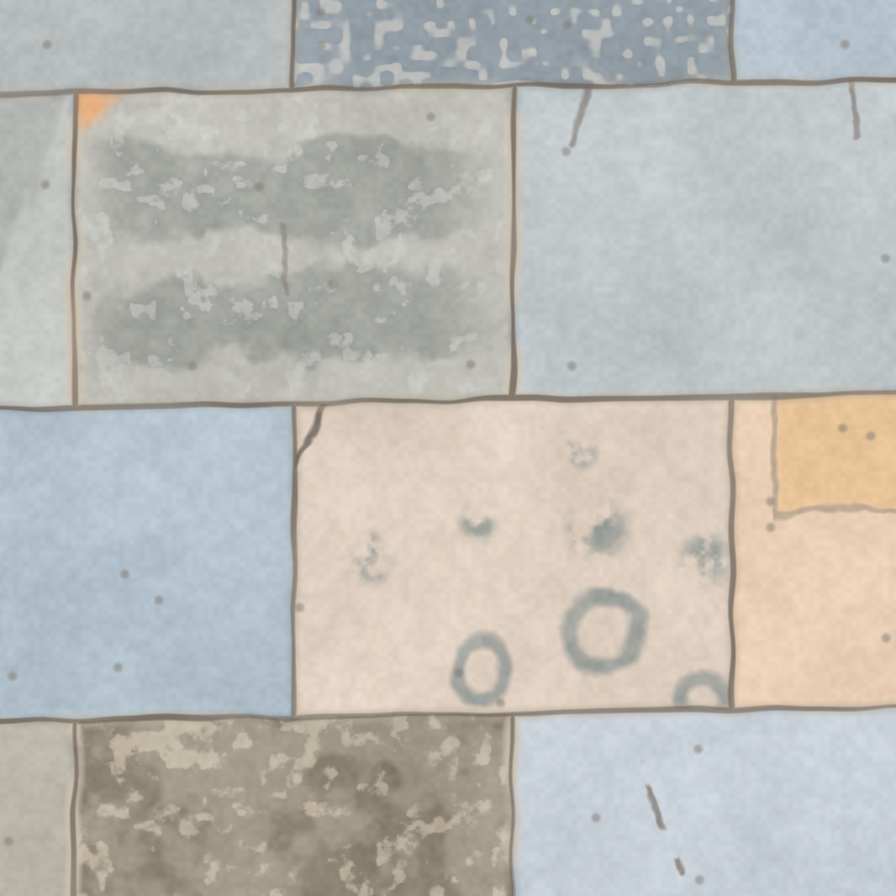
This texture is drawn by a three.js fragment shader. Its source:

```glsl
// Weathered stone slabs laid in a running bond, seen close up, with thin dark joints.
// Each slab takes a base colour by row and column; layered value noise, soft rings,
// patches and hairline cracks add the wear, all measured in canvas or slab units.
varying vec2 vUv;

const vec2 SLAB = vec2(0.4885, 0.35);     // slab size on the canvas
const vec2 ORIGIN = vec2(0.328, 0.203);   // lower left corner of slab (0, 0)
const float TILT = 0.0165;                // slope of the courses
const float JOINT = 0.0022;               // half width of a joint
const float RIM = 0.013;                  // reach of mortar over the edges
const float GRAIN = 0.035;
const float CLOUD = 0.09;

const vec3 JOINT_COLOR = vec3(0.45, 0.41, 0.37);
const vec3 MORTAR = vec3(0.86, 0.81, 0.73);
const vec3 LICHEN = vec3(0.56, 0.59, 0.58);
const vec3 CRACK = vec3(0.50, 0.47, 0.44);
const vec3 RUST = vec3(0.91, 0.68, 0.49);
const vec3 OCHRE = vec3(0.89, 0.74, 0.56);
const vec3 PATCH = vec3(0.60, 0.61, 0.59);
const vec3 PALE = vec3(0.79, 0.79, 0.77);
const vec3 SOIL = vec3(0.49, 0.45, 0.39);

float hash(vec2 p) {
  vec3 h = fract(p.xyx * 0.1031);
  h += dot(h, h.yzx + 33.33);
  return fract((h.x + h.y) * h.z);
}
float noise(vec2 p) {
  vec2 i = floor(p), f = fract(p);
  f = f * f * (3.0 - 2.0 * f);
  return mix(mix(hash(i), hash(i + vec2(1, 0)), f.x),
             mix(hash(i + vec2(0, 1)), hash(i + 1.0), f.x), f.y);
}
float fbm(vec2 p) {
  float sum = 0.0, amp = 0.53;
  for (int i = 0; i < 4; i++) {
    sum += amp * noise(p);
    p = p * 2.03 + 17.7;
    amp *= 0.5;
  }
  return sum;
}
float hairline(vec2 p, vec2 a, vec2 b) {
  vec2 d = b - a, v = p - a;
  return 1.0 - smoothstep(0.003, 0.015, length(v - d * clamp(dot(v, d) / dot(d, d), 0.0, 1.0)));
}
float ring(vec2 p, vec2 c, float r) {
  return 1.0 - smoothstep(0.008, 0.04, abs(length(p - c) - r));
}
vec3 pick(float column, vec3 left, vec3 middle, vec3 right) {
  return column < -0.5 ? left : column < 0.5 ? middle : right;
}
vec3 slabColor(vec2 id) {
  if (id.y > 1.5) return pick(id.x, vec3(0.73, 0.75, 0.75), vec3(0.58, 0.62, 0.65), vec3(0.73, 0.78, 0.82));
  if (id.y > 0.5) return pick(id.x, vec3(0.76, 0.77, 0.76), vec3(0.74, 0.74, 0.71), vec3(0.75, 0.78, 0.79));
  if (id.y > -0.5) return pick(id.x, vec3(0.70, 0.76, 0.80), vec3(0.87, 0.81, 0.75), vec3(0.90, 0.80, 0.70));
  return pick(id.x, vec3(0.73, 0.71, 0.66), vec3(0.63, 0.60, 0.54), vec3(0.78, 0.81, 0.84));
}

// Wear of single slabs; s is measured in slab heights from the lower left corner
vec3 weather(vec3 c, vec2 id, vec2 s) {
  float n = fbm(s * 6.0 + 3.1), fine = fbm(s * 18.0 + 9.4);
  vec2 w = s + 0.07 * (vec2(n, fbm(s * 6.0 + 41.0)) - 0.5);
  if (id == vec2(0, 0)) {           // cream slab: lichen rings and spots
    float mark = max(max(ring(w, vec2(0.987, 0.25), 0.105), ring(w, vec2(0.593, 0.138), 0.08)),
                     ring(w, vec2(1.31, 0.03), 0.075));
    for (int i = 0; i < 5; i++) {
      float k = float(i);
      vec2 spot = vec2(1.396 * fract(0.70 + 0.24 * k), 0.585 + k * (0.05 * k - 0.14));
      float r = 0.13 - 0.014 * k;
      mark = max(mark, (1.0 - smoothstep(0.2 * r, r, length(w - spot))) * smoothstep(0.3, 0.65, fine));
    }
    c = mix(c, LICHEN, mark * (0.55 + 0.45 * fine));
    c = mix(c, CRACK, hairline(w, vec2(0.13, 1.02), vec2(-0.01, 0.76)));
  } else if (id == vec2(0, 1)) {    // mottled slab: two dark bands, rust corner
    float bands = max(1.0 - abs(s.y - 0.68) / 0.24, 1.0 - abs(s.y - 0.27) / 0.22);
    float inside = smoothstep(0.02, 0.16, s.x) * smoothstep(1.36, 1.12, s.x);
    float stain = smoothstep(0.46, 0.60, bands * 0.65 + n * 0.6 - 0.05) * inside;
    c = mix(c, PATCH, stain * (0.5 + 0.6 * fine));
    c = mix(c, PALE, 0.6 * smoothstep(0.6, 0.72, fine));
    c = mix(c, CRACK, 0.5 * hairline(w, vec2(0.68, 0.33), vec2(0.67, 0.58)));
    c = mix(c, RUST, smoothstep(0.21, 0.13, w.x + 1.1 * (1.0 - w.y)));
  } else if (id == vec2(1, 1)) {    // grey slab: two cracks from the upper edge
    float cracks = max(hairline(w, vec2(0.235, 1.02), vec2(0.20, 0.81)), hairline(w, vec2(1.08, 1.02), vec2(1.10, 0.83)));
    c = mix(c, CRACK, 0.65 * cracks);
  } else if (id == vec2(1, 0)) {    // peach slab: outlined ochre stain
    float f = min(w.x - 0.15, w.y - 0.62);
    c = mix(c, OCHRE, 0.85 * smoothstep(-0.01, 0.03, f));
    c = mix(c, SOIL, 0.4 * (1.0 - smoothstep(0.003, 0.016, abs(f))));
  } else if (id == vec2(0, -1)) {   // brown slab: soil and pale flecks
    c = mix(c, SOIL, 0.65 * smoothstep(0.5, 0.72, n));
    c = mix(c, MORTAR, 0.55 * smoothstep(0.58, 0.75, fine + 0.12 * smoothstep(0.75, 1.0, s.y)));
  } else if (id == vec2(1, -1)) {   // pale slab: broken scratch
    c = mix(c, CRACK, 0.8 * hairline(w, vec2(0.41, 0.84), vec2(0.52, 0.49)) * smoothstep(0.4, 0.55, noise(s * 14.0)));
  } else if (id == vec2(0, 2)) {    // blue slab: light speckles
    c = mix(c, PALE, 0.75 * smoothstep(0.6, 0.82, noise(s * 30.0)));
  } else if (id == vec2(-1, 1)) {   // slanted streaks
    c -= 0.06 * smoothstep(0.5, 0.75, noise(vec2(s.x * 12.0 - s.y * 3.0, s.y)));
  }
  return c;
}

void main() {
  // Running bond with slightly uneven edges
  vec2 p = vUv - vec2(0.0, TILT * (vUv.x - 0.5));
  p += 0.006 * (vec2(noise(vUv * 22.0), noise(vUv * 22.0 + 50.0)) - 0.5);
  vec2 q = (p - ORIGIN) / SLAB;
  q.x += 0.5 * mod(floor(q.y), 2.0);
  vec2 id = floor(q), uv = fract(q);
  vec2 edge = min(uv, 1.0 - uv) * SLAB;
  float d = min(edge.x, edge.y);

  // Stone, cloudy tone, grain and sparse pits
  vec3 color = weather(slabColor(id), id, uv * SLAB / SLAB.y);
  color += CLOUD * (fbm(vUv * 9.0 + id * 7.3) - 0.5);
  color += GRAIN * (noise(vUv * 170.0) + noise(vUv * 75.0) - 1.0);
  vec2 cell = floor(vUv * 26.0);
  vec2 center = 0.25 + 0.5 * vec2(hash(cell + 4.0), hash(cell + 19.0));
  float pit = step(0.94, hash(cell)) * (1.0 - smoothstep(0.05, 0.2, length(fract(vUv * 26.0) - center)));
  color = mix(color, CRACK, 0.5 * pit);

  // Mortar smears, soft shadow and the joint itself
  float odd = mod(id.y, 2.0), worn = noise(vUv * vec2(28.0, 19.0) + 8.0);
  float smear = max((1.0 - smoothstep(0.002, RIM, edge.x)) * mix(0.25, 1.0, odd),
                    0.4 * (1.0 - smoothstep(0.002, RIM, edge.y)));
  color = mix(color, MORTAR, smear * smoothstep(0.2, 0.6, worn));
  color *= 1.0 - 0.10 * (1.0 - smoothstep(0.0, 0.011, d));
  float halfWidth = JOINT * (0.5 + noise(vUv * 14.0 + 31.0));
  float line = 1.0 - smoothstep(halfWidth - 0.001, halfWidth + 0.0022, d);
  color = mix(color, JOINT_COLOR, line * (0.5 + 0.4 * noise(vUv * 11.0 + 77.0)));
  gl_FragColor = vec4(color, 1.0);
}
```
